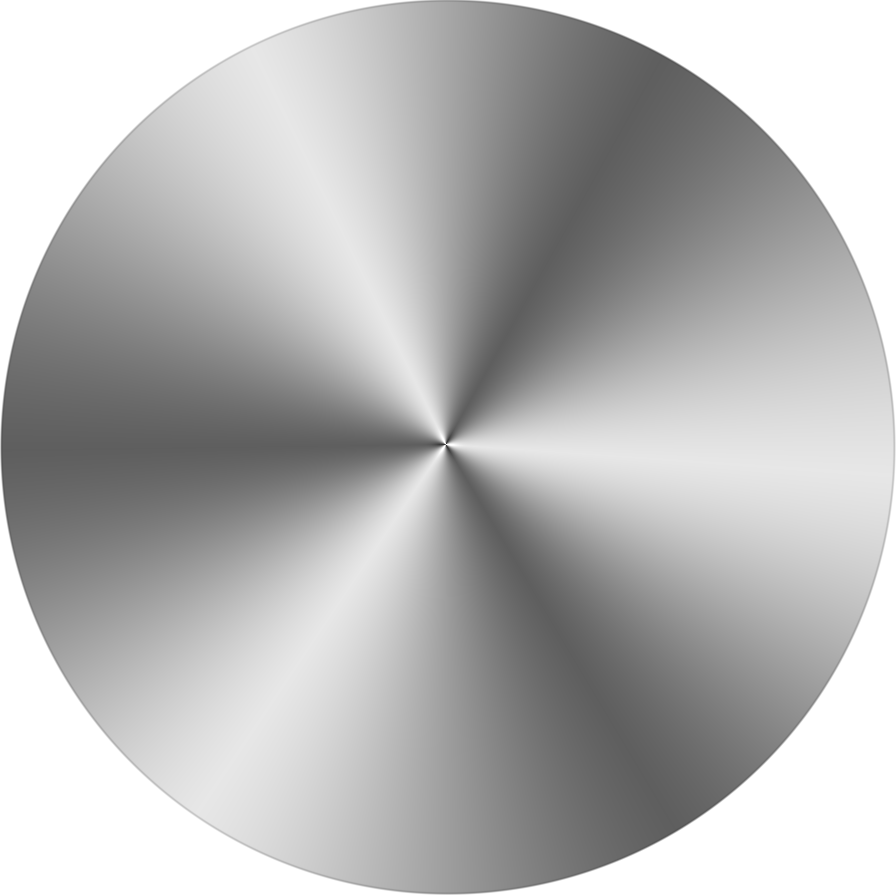
A three.js fragment shader for this background:

```glsl
// A round disc of spun metal on white, with three bright and three dark rays.
// The angle about the hub is repeated three times and shaped into an uneven
// triangle wave; a thin dark rim and a sharper hub finish the disc.

varying vec2 vUv;

const float TAU = 6.2831853;

const vec2 DISC_CENTER = vec2(0.5, 0.501);
const float DISC_RADIUS = 0.499;
const float EDGE_SOFTNESS = 0.0015;
const vec2 HUB = vec2(0.4975, 0.504);

const float RAY_COUNT = 3.0;
const float BRIGHT_ANGLE = -4.0 / 360.0; // first bright ray, in turns
const float DARK_PHASE = 0.54;           // dark ray within one repeat
const float RAY_ROUNDING = 0.55;         // 0 = linear ramps, 1 = smooth ramps

const vec3 BACKGROUND = vec3(1.0);
const vec3 DARK_METAL = vec3(0.37);
const vec3 BRIGHT_METAL = vec3(0.905);

const float RIM_WIDTH = 0.003;
const float RIM_SHADE = 0.22;
const float HUB_SIZE = 0.012;
const float HUB_CONTRAST = 0.7;

// Brightness of the rays: 1 on a bright ray, 0 on a dark one.
float rayWave(vec2 offset) {
  float turn = atan(offset.y, offset.x) / TAU;
  float phase = fract((turn - BRIGHT_ANGLE) * RAY_COUNT);
  float falling = 1.0 - phase / DARK_PHASE;
  float rising = (phase - DARK_PHASE) / (1.0 - DARK_PHASE);
  float ramp = phase < DARK_PHASE ? falling : rising;
  return mix(ramp, smoothstep(0.0, 1.0, ramp), RAY_ROUNDING);
}

void main() {
  // Conical metal shading, with stronger contrast close to the hub
  vec2 fromHub = vUv - HUB + vec2(0.00001);
  float wave = rayWave(fromHub);
  float hubGlow = exp(-dot(fromHub, fromHub) / (HUB_SIZE * HUB_SIZE));
  wave += (wave - 0.5) * HUB_CONTRAST * hubGlow;
  vec3 metal = mix(DARK_METAL, BRIGHT_METAL, wave);

  // Thin shaded rim
  float edgeDistance = length(vUv - DISC_CENTER) - DISC_RADIUS;
  float rim = smoothstep(-RIM_WIDTH, 0.0, edgeDistance);
  metal *= 1.0 - RIM_SHADE * rim;

  // Disc over the background
  float cover = 1.0 - smoothstep(-EDGE_SOFTNESS, EDGE_SOFTNESS, edgeDistance);
  gl_FragColor = vec4(mix(BACKGROUND, metal, cover), 1.0);
}
```
